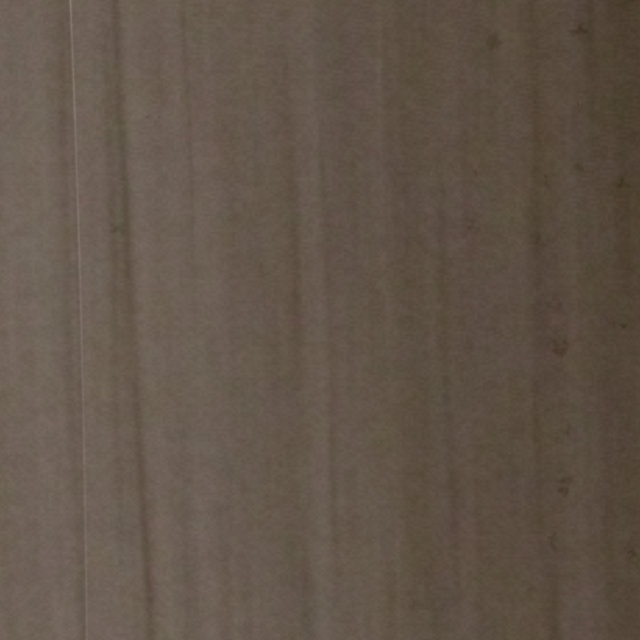
Give the GLSL for this texture, as a WebGL 2 fragment shader.

```glsl
#version 300 es
precision highp float;
// Draws a dim brown-grey smooth surface with soft, slightly leaning vertical streaks and small pits.

uniform vec2 u_resolution;
out vec4 fragColor;

float hash(vec2 p) {
    return fract(sin(dot(p, vec2(127.1, 311.7))) * 43758.5453);
}

float noise(vec2 p) {
    vec2 cell = floor(p);
    vec2 f = fract(p);
    f = f * f * (3.0 - 2.0 * f);
    return mix(mix(hash(cell), hash(cell + vec2(1.0, 0.0)), f.x),
               mix(hash(cell + vec2(0.0, 1.0)), hash(cell + vec2(1.0, 1.0)), f.x), f.y);
}

// Noise centred on zero
float signedNoise(vec2 p) {
    return noise(p) - 0.5;
}

float band(float offset, float width) {
    return exp(-offset * offset / (width * width));
}

// Narrow streaks at scattered places, each fading in and out along its length
float fineStreaks(float across, float along) {
    float sum = 0.0;
    for (int i = 0; i < 14; i++) {
        float id = float(i);
        float centre = (id + hash(vec2(id, 3.0))) / 14.0;
        float wobble = 0.007 * signedNoise(vec2(along * 5.0, id * 7.3));
        float width = mix(0.004, 0.010, hash(vec2(id, 8.0)));
        float strength = smoothstep(0.2, 0.8, noise(vec2(along * 3.5, id * 5.1 + 20.0)));
        float polarity = hash(vec2(id, 5.0)) < 0.7 ? -0.21 : 0.13;
        sum += polarity * strength * band(across - centre - wobble, width);
    }
    return sum;
}

// Small dark ragged specks, more frequent toward the right
float pits(vec2 uv) {
    float sum = 0.0;
    vec2 ragged = vec2(signedNoise(uv * 120.0), signedNoise(uv * 120.0 + 40.0));
    vec2 grid = uv * 26.0 + 0.55 * ragged;
    for (int y = -1; y <= 1; y++) {
        for (int x = -1; x <= 1; x++) {
            vec2 cell = floor(grid) + vec2(x, y);
            vec2 centre = cell + vec2(hash(cell + 11.0), hash(cell + 29.0));
            float chance = 0.006 + 0.09 * smoothstep(0.6, 0.85, cell.x / 26.0);
            float present = step(hash(cell + 47.0), chance);
            float radius = mix(0.10, 0.30, hash(cell + 61.0));
            vec2 offset = grid - centre;
            sum += present * mix(0.3, 1.0, hash(cell + 73.0)) * exp(-dot(offset, offset) / (radius * radius));
        }
    }
    return sum;
}

void main() {
    vec2 uv = gl_FragCoord.xy / u_resolution;
    float across = uv.x + 0.033 * uv.y + 0.006 * signedNoise(vec2(uv.x * 3.0, uv.y * 3.0));

    // Light falling off to the right and a little toward the top
    float tone = 1.02 - 1.08 * pow(uv.x, 1.15) - 0.20 * (uv.y - 0.5);

    // Broad and medium streaks
    tone += 0.24 * signedNoise(vec2(across * 13.0, uv.y * 0.9));
    tone += 0.25 * signedNoise(vec2(across * 34.0 + 9.0, uv.y * 1.6));
    tone += 0.15 * signedNoise(vec2(across * 85.0 + 31.0, uv.y * 4.5));
    tone += fineStreaks(across, uv.y);
    tone += 0.15 * band(across - 0.508, 0.018);

    // Dark seam with a paler edge beside it
    float seam = uv.x - 0.236 + 0.058 * uv.y + 0.004 * signedNoise(vec2(uv.y * 7.0, 2.0));
    tone -= (0.22 + 0.24 * noise(vec2(uv.y * 9.0, 6.0))) * band(seam, 0.0075);
    tone += 0.16 * band(seam - 0.026, 0.016);

    // Thin bright scratch
    float scratch = uv.x - 0.136 + 0.010 * uv.y + 0.016 * uv.y * uv.y;
    tone += (0.32 + 0.60 * smoothstep(0.15, 0.95, uv.y) * noise(vec2(uv.y * 14.0, 4.0))) * band(scratch, 0.0019);
    tone -= 0.16 * band(scratch + 0.005, 0.003);

    // Soft mottling and fine grain
    tone += 0.13 * signedNoise(uv * vec2(42.0, 50.0));
    tone += 0.19 * signedNoise(uv * vec2(105.0, 125.0) + 17.0);
    tone += 0.24 * signedNoise(uv * vec2(230.0, 250.0) + 53.0);
    tone -= 0.55 * pits(uv);

    vec3 color = mix(vec3(0.333, 0.281, 0.229), vec3(0.440, 0.390, 0.347), tone);

    // Faint drift between reddish and greenish tints
    float tint = 0.6 * signedNoise(vec2(across * 24.0, uv.y * 6.0) + 70.0) + 1.2 * signedNoise(uv * 38.0 + 90.0);
    float warmth = signedNoise(uv * vec2(20.0, 16.0) + 130.0);
    color += 0.014 * tint * vec3(0.8, -0.5, 0.6) + 0.016 * warmth * vec3(0.2, 0.1, -1.0);

    fragColor = vec4(clamp(color, 0.0, 1.0), 1.0);
}
```
